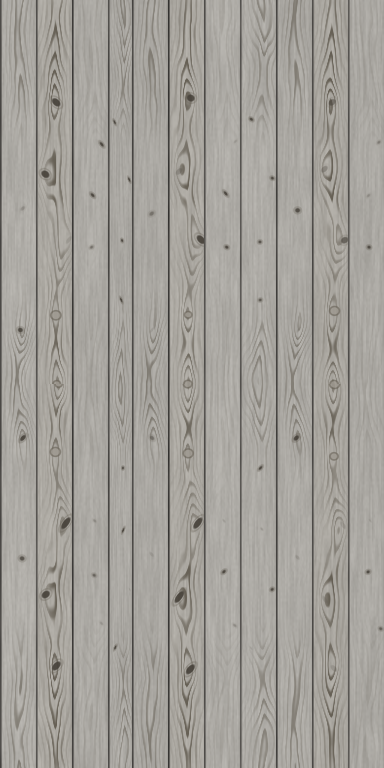
Give the GLSL for this texture, as a WebGL 1 fragment shader.

```glsl
precision highp float;

uniform vec2 u_resolution;

float hash(vec2 p) {
  vec3 q = fract(p.xyx * 0.1031);
  q += dot(q, q.yzx + 33.33);
  return fract((q.x + q.y) * q.z);
}

float noise(vec2 p) {
  vec2 i = floor(p), f = fract(p);
  f = f * f * (3.0 - 2.0 * f);
  return mix(mix(hash(i), hash(i + vec2(1.0, 0.0)), f.x),
             mix(hash(i + vec2(0.0, 1.0)), hash(i + 1.0), f.x), f.y);
}

// Centre of a knot, measured across the board and away from mid-height
vec2 knotCentre(float i, float id, float side, vec4 knots) {
  float sway = step(abs(i - 2.0), 0.1) - step(abs(i - 3.0), 0.1);
  float jitter = hash(vec2(id + 20.0, i * 3.0 + side)) - 0.5;
  return vec2(0.2 + 0.85 * sway + 0.3 * jitter, knots.x + knots.y * i + 0.5 * jitter * min(i, 1.0));
}

void main() {
  // The canvas is 32 by 64 units: ten boards of 3 and one of 2
  vec2 p = gl_FragCoord.xy / u_resolution * vec2(32.0, 64.0);
  float px = 32.0 / u_resolution.x;
  float x = p.x - 0.06;
  float id = floor(x / 3.0), width = 3.0, start = id * 3.0;
  if (x >= 11.0) {
    id = floor((x + 1.0) / 3.0);
    start = id * 3.0 - 1.0;
  } else if (x >= 9.0) {
    width = 2.0;
  }
  float across = x - start;
  float u = (across / width - 0.5) * 3.0;
  float kind = mod(id, 4.0);
  float side = step(32.0, p.y);
  float m = abs(p.y - 32.0);

  // Board types: knots = first height, pitch, count, radius
  // grain = ring density, strength, spread, warp
  vec4 knots = vec4(4.5, 9.9, 2.0, 0.19);
  vec4 grain = vec4(2.7, 0.5, 0.65, 0.25);
  float patches = smoothstep(0.35, 0.85, abs(m - 14.0) / 14.0);
  if (kind > 2.5) {
    knots = vec4(7.0, 5.0, 4.0, 0.12);
    grain = vec4(2.4, 0.45, 0.7, 0.3);
  } else if (kind > 1.5) {
    knots = vec4(11.4, 4.4, 3.0, 0.13);
    grain = vec4(2.2, 0.1, 1.2, 0.3);
  } else if (kind > 0.5) {
    knots = vec4(0.0, 5.9, 5.0, 0.29);
    grain = vec4(2.1, 0.85, 0.62, 0.5);
    patches = 0.5 + 0.5 * smoothstep(0.2, 0.6, noise(vec2(m * 0.3, 5.0)));
  }

  // Growth rings: long flames that close where the surface dips
  float seed = kind * 17.0;
  float heart = 0.15 + 0.7 * (noise(vec2(m * 0.17, seed)) - 0.5);
  float off = u - heart;
  float rings = sqrt(off * off + 0.015);
  rings += 2.0 * noise(vec2(m * 0.16, seed + 3.0)) + 0.5 * noise(vec2(p.y * 0.27, id + 40.0));
  rings += grain.w * noise(vec2(u * 1.6 + seed, m * 0.4 + id * 0.1));
  rings += 0.12 * noise(vec2(u * 2.5 + id * 9.0, p.y * 0.8));

  // Rings bulge around the knots
  for (int k = 0; k < 5; k++) {
    float i = float(k);
    if (i >= knots.z) break;
    vec2 q = vec2(u, m) - knotCentre(i, id, side, knots);
    rings -= 2.6 * knots.w * exp(-dot(q * q, vec2(2.2, 0.4)));
  }
  float phase = fract(rings * grain.x);
  float lateWood = smoothstep(0.42, 0.75, phase) * (1.0 - smoothstep(0.84, 1.0, phase));
  float spread = off / grain.z;
  float strength = grain.y * patches * (0.08 + 0.92 * exp(-spread * spread)) + 0.03;

  // Weathered base with fibres and slow stains
  vec3 col = vec3(0.68, 0.67, 0.649);
  col += 0.02 * (hash(vec2(id + 3.0, 8.0)) - 0.5);
  col -= kind == 1.0 ? vec3(0.008, 0.011, 0.016) : vec3(0.0);
  col += 0.065 * (noise(vec2(u * 8.0 + id * 31.0, p.y * 0.45)) - 0.5);
  col += 0.02 * (noise(vec2(u * 0.7 + id * 13.0, p.y * 0.16)) - 0.5);
  col += 0.025 * (noise(vec2(x * 8.0, p.y * 4.0)) - 0.5);
  col = mix(col, vec3(0.36, 0.335, 0.29), lateWood * strength);

  // Knots: pale outlined eyes near the middle of strong boards, else dark
  for (int k = 0; k < 5; k++) {
    float i = float(k);
    if (i >= knots.z) break;
    vec2 q = vec2(u, m) - knotCentre(i, id, side, knots);
    float vary = hash(vec2(id * 5.0 + 30.0, i + side * 11.0));
    float radius = knots.w * (0.75 + 0.45 * vary);
    float shown = smoothstep(0.1, 0.6, vary);
    bool pale = kind == 1.0 && i < 1.5;
    q.y += pale ? 0.0 : q.x * (vary - 0.5) * 1.8;
    float d = length(q * vec2(0.9, 1.0));
    float core = 1.0 - smoothstep(radius - px, radius + px, d);
    float rim = 1.0 - smoothstep(0.01, 0.04 + px, abs(d - radius * (pale ? 1.15 : 1.5)));
    float halo = exp(-dot(q * q, vec2(5.0, 2.0)) * 0.2 / (radius * radius));
    col *= 1.0 - 0.05 * halo * shown;
    vec3 coreColor = pale ? vec3(0.62, 0.60, 0.565) : vec3(0.27, 0.25, 0.22);
    col = mix(col, coreColor, core * (pale ? 0.8 : 0.15 + 0.75 * shown));
    col = mix(col, vec3(0.40, 0.375, 0.33), rim * (pale ? 0.6 : 0.3 * shown));
  }

  // Shaded board edges and dark gaps
  float edge = min(across, width - across);
  col *= 1.0 - 0.05 * exp(-edge * 9.0);
  float gap = 1.0 - smoothstep(0.07 - 0.5 * px, 0.07 + 0.5 * px, edge);
  float gapTone = 0.19 + 0.13 * hash(vec2(floor(x + 0.5), 4.0)) + 0.06 * noise(vec2(x, p.y * 0.5));
  col = mix(col, gapTone * vec3(1.0, 0.97, 0.93), gap);

  gl_FragColor = vec4(col, 1.0);
}
```
